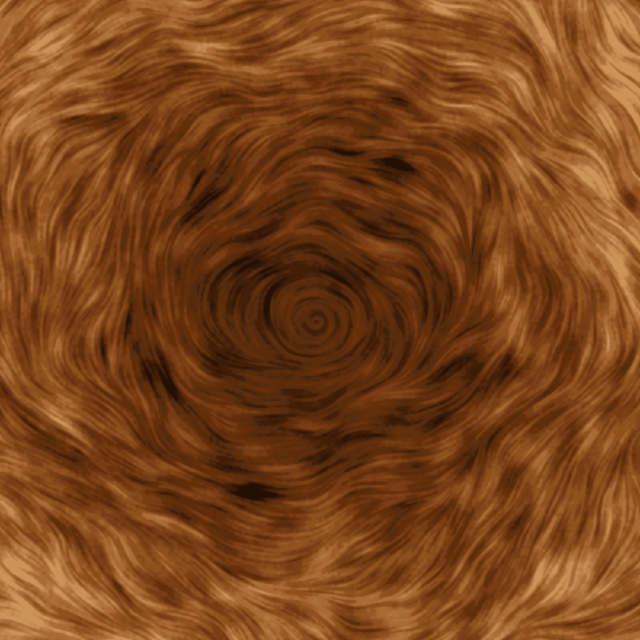
A Shadertoy shader for this texture:

```glsl
const vec2 WHORL_CENTER = vec2(0.495, 0.5);
const float DIAMOND_BEND = 0.38;   // how angular the inner rings are
const float TUFT_TURN = 1.35;      // wandering of the hair direction
const float HAIR_DENSITY = 200.0;
const float LOCK_DENSITY = 75.0;
const float CLUMP_DENSITY = 26.0;
const float TRACE_STEP = 0.0035;
const int TRACE_COUNT = 12;
const float HAIR_GAIN = 1.5;
const float LOCK_GAIN = 1.0;
const float CLUMP_GAIN = 0.55;

// Tufts and clefts: position, half width
const int CLEFT_COUNT = 10;
const vec3 CLEFTS[CLEFT_COUNT] = vec3[](
    vec3(0.13, 0.81, 0.014), vec3(0.32, 0.70, 0.018),
    vec3(0.62, 0.74, 0.014), vec3(0.72, 0.86, 0.012),
    vec3(0.09, 0.30, 0.016), vec3(0.785, 0.44, 0.018),
    vec3(0.195, 0.08, 0.013), vec3(0.39, 0.225, 0.012),
    vec3(0.99, 0.67, 0.012), vec3(0.23, 0.42, 0.018));
const int TUFT_COUNT = 8;
const vec3 TUFTS[TUFT_COUNT] = vec3[](
    vec3(0.68, 0.83, 0.030), vec3(0.94, 0.69, 0.032),
    vec3(0.05, 0.92, 0.060), vec3(0.95, 0.97, 0.050),
    vec3(0.27, 0.10, 0.030), vec3(0.92, 0.14, 0.040),
    vec3(0.04, 0.10, 0.045), vec3(0.41, 0.29, 0.018));

// Coat colours from shadow to tip, with the tone at which each lies
const int COAT_COUNT = 8;
const vec3 COAT[COAT_COUNT] = vec3[](
    vec3(0.14, 0.06, 0.02), vec3(0.26, 0.12, 0.03),
    vec3(0.34, 0.17, 0.05), vec3(0.39, 0.18, 0.04),
    vec3(0.47, 0.24, 0.08), vec3(0.56, 0.32, 0.12),
    vec3(0.66, 0.42, 0.21), vec3(0.80, 0.58, 0.35));
const float COAT_TONE[COAT_COUNT] = float[](
    -0.2, 0.05, 0.17, 0.31, 0.50, 0.74, 0.95, 1.3);

float hash(vec2 p) {
    vec3 q = fract(p.xyx * 0.1031);
    q += dot(q, q.yzx + 33.33);
    return fract((q.x + q.y) * q.z);
}

float noise(vec2 p) {
    vec2 cell = floor(p);
    vec2 f = fract(p);
    f = f * f * (3.0 - 2.0 * f);
    float low = mix(hash(cell), hash(cell + vec2(1, 0)), f.x);
    float high = mix(hash(cell + vec2(0, 1)), hash(cell + vec2(1, 1)), f.x);
    return mix(low, high, f.y);
}

// Hair direction: around the whorl, turned locally by noise
vec2 hairDirection(vec2 p) {
    vec2 d = p - WHORL_CENTER;
    float r = length(d) + 0.001;
    float bend = DIAMOND_BEND * (1.0 - smoothstep(0.1, 0.45, r));
    vec2 outward = normalize(d / r + bend * d / (abs(d) + 0.015) + 0.0001);
    float turn = TUFT_TURN * (noise(p * 8.0 + 40.0) - 0.5)
               + 0.7 * (noise(p * 21.0 + 90.0) - 0.5);
    float c = cos(turn), s = sin(turn);
    return mat2(c, s, -s, c) * vec2(-outward.y, outward.x);
}

// Noise averaged along the hair: x = hairs, y = locks, z = clumps
vec3 combedNoise(vec2 start) {
    vec3 sum = vec3(0.0);
    float total = 0.0;
    for (int side = -1; side <= 1; side += 2) {
        vec2 p = start;
        for (int i = 0; i < TRACE_COUNT; i++) {
            float weight = 1.0 - float(i) / float(TRACE_COUNT);
            sum += weight * vec3(noise(p * HAIR_DENSITY + 300.0),
                                 noise(p * LOCK_DENSITY + 150.0),
                                 noise(p * CLUMP_DENSITY + 70.0));
            total += weight;
            p += float(side) * TRACE_STEP * hairDirection(p);
        }
    }
    return sum / total - 0.5;
}

// Soft spot stretched along the hair
float lockSpot(vec2 p, vec3 spot, float stretch) {
    vec2 along = hairDirection(spot.xy);
    vec2 d = p - spot.xy;
    vec2 q = vec2(dot(d, along) / stretch, dot(d, vec2(-along.y, along.x)));
    return exp(-dot(q, q) / (spot.z * spot.z));
}

vec3 coatColor(float tone) {
    vec3 color = COAT[0];
    for (int i = 1; i < COAT_COUNT; i++)
        color = mix(color, COAT[i], smoothstep(COAT_TONE[i - 1], COAT_TONE[i], tone));
    return color;
}

void mainImage(out vec4 fragColor, in vec2 fragCoord) {
    vec2 p = fragCoord / iResolution.xy;
    vec3 combed = combedNoise(p);

    // Broad shade: dark whorl, warm ring, pale corners
    vec2 ragged = p + 0.06 * combed.zy;
    float r = length(ragged - WHORL_CENTER);
    float tone = 0.10 + 0.16 * smoothstep(0.05, 0.24, r)
               + 0.40 * smoothstep(0.20, 0.44, r) + 0.24 * smoothstep(0.40, 0.66, r);
    tone += 0.30 * (noise(p * 5.0 + 12.0) - 0.5) * smoothstep(0.1, 0.4, r);

    // Clefts and tufts, frayed by the hair
    for (int i = 0; i < CLEFT_COUNT; i++) tone -= 0.48 * lockSpot(ragged, CLEFTS[i], 2.6);
    for (int i = 0; i < TUFT_COUNT; i++) tone += 0.24 * lockSpot(ragged, TUFTS[i], 2.2);

    // Fine hair, softer in the shaded middle
    float relief = dot(combed, vec3(HAIR_GAIN, LOCK_GAIN, CLUMP_GAIN));
    tone += relief * mix(0.65, 1.0, smoothstep(0.05, 0.4, r));
    fragColor = vec4(coatColor(tone), 1.0);
}
```
